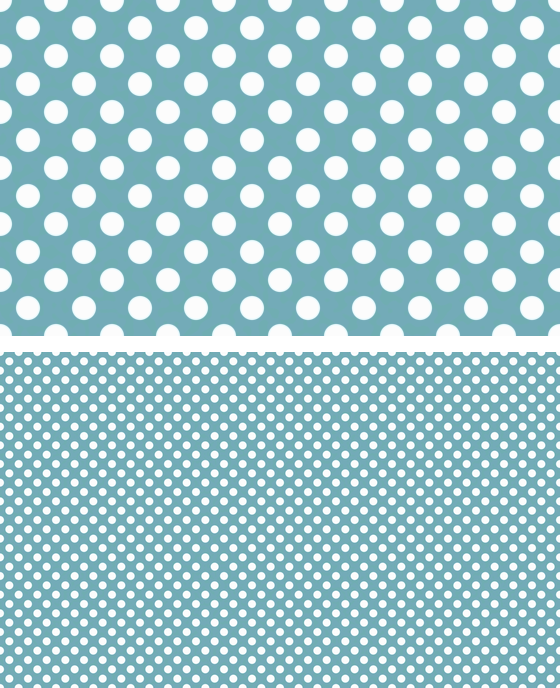
Top: one tile. Bottom: repeated 3 by 3.
This pattern is drawn by a Shadertoy shader. Its source:

```glsl
// Staggered white polka dots on a faintly mottled dusty teal ground, tiling seamlessly.

#define REPEATS vec2(10.0, 6.0)         // cells across and down
#define DOT_RADIUS 0.214                // in cells
#define EDGE_SOFTNESS 0.014             // half width of the dot edge, in cells
#define RIM_WIDTH 0.028                 // cool tint just inside the edge, in cells
#define MOTTLE_SCALE 5.0                // noise lattice steps per cell, whole number
#define GROUND vec3(0.450, 0.670, 0.720)
#define GROUND_GREEN vec3(0.440, 0.680, 0.700)
#define DOT_WHITE vec3(0.990, 0.990, 0.990)
#define DOT_RIM vec3(0.930, 0.990, 1.000)

// Unit gradient for a lattice point
vec2 latticeGradient(vec2 p) {
    uvec2 q = uvec2(p);
    uint h = q.x * 1597u + q.y * 51749u + 977u;
    h = (h ^ (h >> 15)) * 73244475u;
    h = (h ^ (h >> 13)) * 40503u;
    h ^= h >> 16;
    float angle = 6.28319 * float(h & 1023u) / 1024.0;
    return vec2(cos(angle), sin(angle));
}

float cornerNoise(vec2 cell, vec2 offset, vec2 local, vec2 period) {
    return dot(latticeGradient(mod(cell + offset, period)), local - offset);
}

// Gradient noise that wraps after a whole period
float tiledNoise(vec2 p, vec2 period) {
    vec2 cell = floor(p);
    vec2 f = p - cell;
    vec2 w = f * f * f * (f * (f * 6.0 - 15.0) + 10.0);
    float low = mix(cornerNoise(cell, vec2(0, 0), f, period),
                    cornerNoise(cell, vec2(1, 0), f, period), w.x);
    float high = mix(cornerNoise(cell, vec2(0, 1), f, period),
                     cornerNoise(cell, vec2(1, 1), f, period), w.x);
    return mix(low, high, w.y);
}

// Signed distance to the nearest dot: one at each cell corner, one at each centre
float dotDistance(vec2 p) {
    vec2 toCentre = fract(p) - 0.5;
    vec2 toCorner = fract(p + 0.5) - 0.5;
    return min(length(toCentre), length(toCorner)) - DOT_RADIUS;
}

void mainImage(out vec4 fragColor, in vec2 fragCoord) {
    vec2 p = fragCoord / iResolution.xy * REPEATS;
    float pixel = REPEATS.y / iResolution.y;

    // Ground with slight colour drift
    float mottle = tiledNoise(p * MOTTLE_SCALE, REPEATS * MOTTLE_SCALE);
    vec3 color = mix(GROUND, GROUND_GREEN, smoothstep(0.04, 0.16, mottle));

    // Dots with a cool rim
    float d = dotDistance(p);
    float edge = max(EDGE_SOFTNESS, 0.7 * pixel);
    vec3 dotColor = mix(DOT_WHITE, DOT_RIM, smoothstep(-RIM_WIDTH - edge, -RIM_WIDTH + edge, d));
    color = mix(dotColor, color, smoothstep(-edge, edge, d));

    fragColor = vec4(color, 1.0);
}
```
